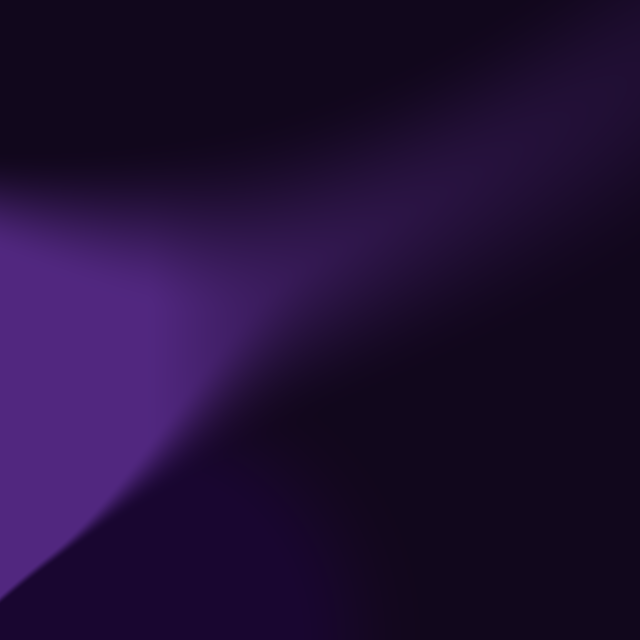
Give the GLSL for this background, as a Shadertoy shader.

```glsl
// A soft violet beam that narrows from the left and fades to the upper right over near-black.

const vec3 NIGHT  = vec3(0.067, 0.027, 0.110);
const vec3 INDIGO = vec3(0.098, 0.025, 0.190);
const vec3 VIOLET = vec3(0.316, 0.153, 0.498);

// Height where the beam's upper haze vanishes
float upperLimit(float x) {
    return 0.766 + 0.385 * pow(x, 2.2);
}

// Height of the brightest line: a rounded valley that climbs to the right
float ridge(float x) {
    return 0.414 + 0.115 * x + 0.53 * length(vec2(x - 0.34, 0.1));
}

// Height where the beam's lower side vanishes
float lowerLimit(float x) {
    return 0.055 + x * (0.839 + x * (-0.713 + x * 0.402));
}

// Width of the lower fade: crisp at the left, wide at the right
float lowerSoftness(float x) {
    return 0.015 + 0.06 * x + 0.22 * smoothstep(0.08, 0.5, x);
}

// Strength along the beam: full at the left, then a long tail
float beamStrength(float x) {
    float reach = max(x - 0.23, 0.0) / 0.305;
    return 1.0 / (1.0 + pow(reach, 1.3));
}

float beam(vec2 p) {
    float low = lowerLimit(p.x);
    float upperFade = 1.0 - smoothstep(ridge(p.x), upperLimit(p.x), p.y);
    float lowerFade = smoothstep(low, low + lowerSoftness(p.x), p.y);
    return upperFade * lowerFade * beamStrength(p.x);
}

float glow(vec2 p, vec2 centre, float inner, float outer) {
    return 1.0 - smoothstep(inner, outer, distance(p, centre));
}

void mainImage(out vec4 fragColor, in vec2 fragCoord) {
    vec2 uv = fragCoord / iResolution.xy;

    // Indigo pool at the bottom; its blue fades before its red
    float pool = glow(uv, vec2(0.2, 0.0), 0.25, 0.49);
    vec3 color = mix(NIGHT, INDIGO, vec3(pool, pool, pow(pool, 1.5)));

    // Violet beam on top
    color = mix(color, VIOLET, beam(uv));

    fragColor = vec4(color, 1.0);
}
```
